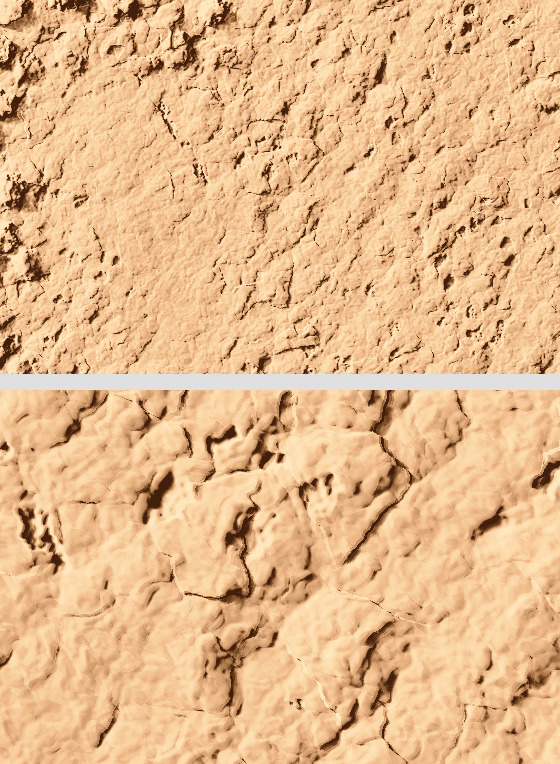
Top, the full canvas; bottom, a detail of the centre.
Give the GLSL for this texture, as a Shadertoy shader.

```glsl
// Dry sandy soil in hard sunlight from the upper left: crumbly grains, ragged
// pits, a smoother slab with a crack, and clods along the left and top edges.
// A cellular height field is lit by its slope and by a short shadow march.

const vec2 TO_SUN = vec2(-0.86, 0.51);
const float SLOPE_SPAN = 0.0024;

vec2 hash2(vec2 p) {
    vec3 q = fract(p.xyx * vec3(0.1031, 0.1030, 0.0973));
    q += dot(q, q.yzx + 33.33);
    return fract((q.xx + q.yz) * q.zy);
}

// Layered sines, roughly -0.9 to 0.9
float waves(vec2 p) {
    float sum = 0.0, amp = 0.5;
    for (int i = 0; i < 3; i++) {
        sum += amp * sin(p.x + 1.3 * sin(p.y * 0.8 + float(i))) * cos(p.y * 0.9 + 0.6 * p.x);
        p = mat2(1.5, 1.2, -1.2, 1.5) * p + 2.7;
        amp *= 0.55;
    }
    return sum * 1.4;
}

// Cellular noise: squared distance to the nearest point, and its random id
vec2 cells(vec2 p) {
    vec2 base = floor(p), f = p - base, best = vec2(8.0, 0.0);
    for (int y = -1; y <= 1; y++)
    for (int x = -1; x <= 1; x++) {
        vec2 o = vec2(x, y), r = hash2(base + o + 57.0);
        vec2 d = o + r - f;
        float d2 = dot(d, d);
        if (d2 < best.x) best = vec2(d2, fract(r.x * 7.3 + r.y * 11.7));
    }
    return best;
}

// Rounded crumbs of unequal height
float crumbs(vec2 p) {
    vec2 c = cells(p);
    return max(0.55 - c.x, 0.0) * (0.4 + 1.4 * c.y);
}

float segment(vec2 p, vec2 a, vec2 b) {
    vec2 ab = b - a;
    return length(p - a - ab * clamp(dot(p - a, ab) / dot(ab, ab), 0.0, 1.0));
}

// Where loose clods gather: left edge and upper left strip
float clodZone(vec2 p) {
    float left = 1.0 - smoothstep(0.03, 0.13, p.x);
    float top = smoothstep(0.76, 0.92, p.y) * (1.0 - smoothstep(0.56, 0.70, p.x));
    return max(left, top);
}

// About 1 on crumbly ground, lower on the slab and in calm patches
float roughness(vec2 p, float loose) {
    float slab = 1.0 - smoothstep(0.06, 0.22, segment(p, vec2(0.30, 0.70), vec2(0.48, 0.10)));
    return mix(1.0 + 0.5 * waves(p * 9.0) + 0.4 * loose, 0.45, slab);
}

float height(vec2 p) {
    float loose = clodZone(p), rough = roughness(p, loose);
    float ragged = waves(p * 110.0);
    vec2 w = p + 0.004 * vec2(ragged, waves(p.yx * 105.0 + 5.0));
    w += 0.010 * vec2(waves(p.yx * 31.0), waves(p * 27.0 + 3.0));

    // Grain frame, stretched along the rising diagonal
    vec2 q = vec2(dot(w, vec2(0.6, 0.8)) * 0.75, dot(w, vec2(0.8, -0.6)));

    // Crumbs from lumps down to sand
    float h = 0.0, freq = 12.0, amp = 0.022;
    for (int i = 0; i < 4; i++) {
        float strength = mix(rough, 0.95, float(i) / 4.0);
        h += amp * strength * crumbs(q * freq + float(i) * 17.0);
        freq *= 2.15;
        amp *= 0.48;
    }

    // Ragged pits of many sizes, in clusters
    vec2 pit = cells(q * 21.0 + 71.0);
    float hollow = 1.0 - smoothstep(0.0, 0.05 + 0.16 * fract(pit.y * 9.0), pit.x + 0.07 * ragged);
    h -= 0.014 * rough * step(0.6, pit.y) * hollow * smoothstep(-0.25, 0.35, waves(p * 14.0 + 4.0));

    // Broken crack beside the slab
    float crack = segment(p + 0.008 * ragged, vec2(0.36, 0.82), vec2(0.55, 0.51));
    h -= 0.018 * (1.0 - smoothstep(0.001, 0.012, crack)) * smoothstep(-0.4, 0.3, waves(p * 38.0));

    // Clods and one flat stone at the right
    vec2 clod = cells(w * 9.5 + 23.0);
    float body = 1.0 - smoothstep(0.01, 0.14 + 0.18 * fract(clod.y * 9.0), clod.x + 0.05 * ragged);
    h += 0.045 * loose * step(0.42, clod.y) * body;
    float stone = length((p - vec2(1.47, 0.745)) / vec2(0.08, 0.045)) + 0.1 * ragged;
    return h + 0.024 * (1.0 - smoothstep(0.5, 1.0, stone));
}

// Steepest rise toward the sun decides how deep the shade is
float castShadow(vec2 p, float ground) {
    float steepest = 0.0, reach = 0.0035;
    for (int i = 0; i < 9; i++) {
        steepest = max(steepest, (height(p + TO_SUN * reach) - ground) / reach);
        reach *= 1.42;
    }
    return smoothstep(0.5, 1.2, steepest);
}

// Tone 0 is deep shade, 5 is sunlit sand
vec3 soilColor(float tone) {
    vec3 c = mix(vec3(0.26, 0.12, 0.05), vec3(0.45, 0.27, 0.13), clamp(tone, 0.0, 1.0));
    c = mix(c, vec3(0.64, 0.44, 0.26), clamp(tone - 1.0, 0.0, 1.0));
    c = mix(c, vec3(0.81, 0.60, 0.42), clamp(tone - 2.0, 0.0, 1.0));
    c = mix(c, vec3(0.94, 0.73, 0.54), clamp(tone - 3.0, 0.0, 1.0));
    c = mix(c, vec3(0.98, 0.83, 0.64), clamp(tone - 4.0, 0.0, 1.0));
    return mix(c, vec3(1.0, 0.91, 0.75), clamp((tone - 5.0) * 0.6, 0.0, 1.0));
}

void mainImage(out vec4 fragColor, in vec2 fragCoord) {
    vec2 p = fragCoord / iResolution.y;
    vec2 off = TO_SUN * SLOPE_SPAN;
    float slope = (height(p - off) - height(p + off)) / (2.0 * SLOPE_SPAN);
    slope /= 1.0 + 0.6 * abs(slope);

    float tone = 4.4 + 2.6 * slope - 3.0 * castShadow(p, height(p));
    tone += 0.25 * waves(p * 5.0 + 2.0) + 0.7 * (cells(p * 130.0).y - 0.5);
    tone += 0.2 * (1.0 - smoothstep(0.1, 0.5, p.x));
    fragColor = vec4(soilColor(tone), 1.0);
}
```
